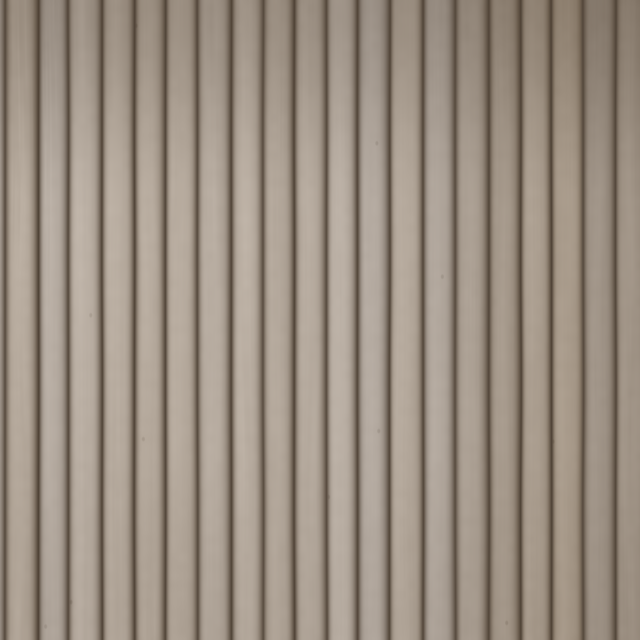
Write a WebGL 1 fragment shader that draws this texture.

```glsl
precision highp float;
// Vertical half-round wooden slats in greige, with soft dark grooves and faint grain.

uniform vec2 u_resolution;

#define SLATS 19.9           // slats across the canvas
#define FIRST_GROOVE 0.16    // first groove position, in slats
#define JITTER 0.09          // groove placement variation, in slats
#define SHADOW_WIDTH 0.11    // soft shading beside a groove, in slats
#define GROOVE_DEPTH 0.84    // darkness of a groove
#define TONE_VARIATION 0.07  // brightness change from slat to slat
#define GRAIN 0.045          // strength of the wood grain
#define GROOVE_COLOR vec3(0.30, 0.25, 0.20)
#define WOOD_COLOR vec3(0.76, 0.72, 0.68)
#define WARM_TINT vec3(0.012, 0.0, -0.020)

float hash(vec2 p) {
  p = fract(p * vec2(0.1031, 0.1137));
  p += dot(p, p.yx + 33.33);
  return fract((p.x + p.y) * p.x * 7.31);
}

float noise(vec2 p) {
  vec2 i = floor(p), f = fract(p);
  f = f * f * (3.0 - 2.0 * f);
  return mix(mix(hash(i), hash(i + vec2(1.0, 0.0)), f.x),
             mix(hash(i + vec2(0.0, 1.0)), hash(i + vec2(1.0)), f.x), f.y);
}

// Groove position in slat units, slightly uneven and wavering with height
float groove(float id, float y) {
  float offset = hash(vec2(id + 40.0, 7.0)) - 0.5;
  float waver = noise(vec2(id * 9.0 + 30.0, y * 5.0 + 3.0)) - 0.5;
  return id + JITTER * offset + 0.025 * waver;
}

// Rounded falloff into a groove plus its thin dark core
float grooveShadow(float d, float width, float id) {
  float depth = GROOVE_DEPTH + 0.14 * (hash(vec2(id + 60.0, 19.0)) - 0.5);
  float soft = exp(-pow(d / width, 1.5));
  float core = exp(-d * d / 0.0012);
  return 1.0 - depth * soft - 0.06 * core;
}

// Broad room light: brightest left of centre, dim at the top and right
float roomLight(vec2 uv) {
  float light = 0.90;
  light -= 0.17 * smoothstep(0.48, 1.0, uv.x);
  light -= 0.24 * smoothstep(0.66, 1.04, uv.y);
  light -= 0.05 * (1.0 - smoothstep(0.0, 0.35, uv.y));
  light += 0.04 * exp(-dot(uv - vec2(0.1, 0.6), uv - vec2(0.1, 0.6)) * 14.0);
  return light;
}

// Sparse tiny nicks in the surface
float nicks(vec2 uv) {
  vec2 cell = floor(uv * 11.0);
  vec2 center = 0.2 + 0.6 * vec2(hash(cell + 81.0), hash(cell + 143.0));
  float d = length((fract(uv * 11.0) - center) * vec2(1.0, 0.7));
  return step(0.9, hash(cell + 211.0)) * (1.0 - smoothstep(0.01, 0.04, d));
}

void main() {
  vec2 uv = gl_FragCoord.xy / u_resolution;
  float x = uv.x * SLATS - FIRST_GROOVE;

  // Find the slat between two uneven grooves
  float id = floor(x);
  if (x < groove(id, uv.y)) id -= 1.0;
  else if (x >= groove(id + 1.0, uv.y)) id += 1.0;
  float left = max(x - groove(id, uv.y), 0.0);
  float right = max(groove(id + 1.0, uv.y) - x, 0.0);

  // Slat profile, with a wider shade on its right flank
  float vary = hash(vec2(id + 25.0, 51.0));
  float shade = grooveShadow(left, SHADOW_WIDTH * (0.75 + 0.25 * vary), id)
              * grooveShadow(right, SHADOW_WIDTH * (1.05 + 0.35 * vary), id + 1.0);
  shade *= 1.0 - 0.05 * smoothstep(0.35, 0.9, left);

  // Tone and grain fade out inside the grooves
  float face = smoothstep(0.0, 0.1, min(left, right));
  float tone = TONE_VARIATION * (hash(vec2(id + 70.0, 88.0)) - 0.5);
  vec2 grainUv = vec2(x * 5.0 + 200.0, uv.y * 3.0 + id * 17.0 + 400.0);
  float bend = 1.2 * noise(vec2(id + 90.0, uv.y * 4.0 + 10.0));
  float broad = noise(grainUv + vec2(bend, 0.0)) - 0.5;
  float fine = noise(grainUv * vec2(3.5, 2.5) + vec2(bend, 0.0)) - 0.5;
  float coarse = 1.0 + 1.5 * (1.0 - smoothstep(0.07, 0.13, uv.x)) * smoothstep(0.4, 0.8, uv.y);
  float grain = GRAIN * (broad + 0.5 * fine * coarse);
  float mottle = 0.025 * (noise(uv * 70.0 + 300.0) - 0.5);

  float light = (roomLight(uv) + face * (tone + grain + mottle)) * shade;
  light -= 0.12 * face * nicks(uv);

  // Some slats lean tan, more so toward the right
  float warmth = hash(vec2(id + 110.0, 131.0)) - 0.35 + 0.6 * smoothstep(0.5, 1.0, uv.x);
  vec3 color = mix(GROOVE_COLOR, WOOD_COLOR, clamp(light, 0.0, 1.0));
  color += WARM_TINT * warmth * face;
  gl_FragColor = vec4(color, 1.0);
}
```
